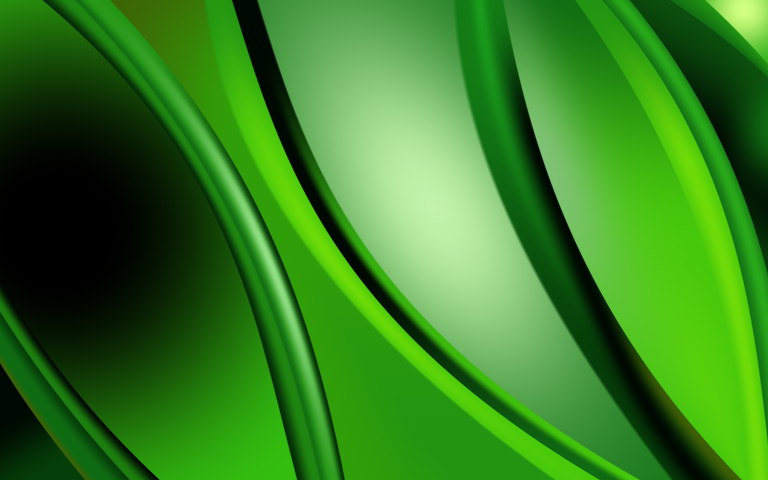
This background is drawn by a WebGL 2 fragment shader. Its source:

```glsl
#version 300 es
precision highp float;
// Sweeping glossy green ribbons between softly lit panels.
// Each border is a cubic x(v) given at four heights; layers are painted
// from left to right, shaded by their position between two borders.
uniform vec2 u_resolution;
out vec4 outColor;

// Border positions (fraction of width) at v = 0, 1/3, 2/3, 1 from the top
const vec4 CORNER_IN   = vec4(-.208, -.130, -.033, .111);
const vec4 CORNER_MID  = vec4(-.182, -.104, .007, .169);
const vec4 CORNER_OUT  = vec4(-.156, -.078, .031, .208);
const vec4 LEFT_IN     = vec4(.055, .240, .332, .387);
const vec4 LEFT_MID    = vec4(.098, .260, .358, .417);
const vec4 LEFT_OUT    = vec4(.143, .302, .396, .449);
const vec4 LIME_IN     = vec4(.267, .331, .479, .723);
const vec4 LIME_OUT    = vec4(.302, .376, .514, .781);
const vec4 PALE_IN     = vec4(.335, .411, .555, .833);
const vec4 PALE_OUT    = vec4(.592, .633, .732, .875);
const vec4 LENS_IN     = vec4(.655, .707, .803, .966);
const vec4 LENS_OUT    = vec4(.749, .872, .945, .974);
const vec4 RIGHT_MID   = vec4(.784, .917, .978, 1.005);
const vec4 RIGHT_OUT   = vec4(.820, .949, 1.013, 1.042);
const vec4 TOP_IN      = vec4(.872, 1.087, 1.172, 1.25);
const vec4 TOP_OUT     = vec4(.918, 1.094, 1.198, 1.276);

// Palette
const vec3 BLACK  = vec3(.0, .035, .005);
const vec3 DEEP   = vec3(.02, .24, .03);
const vec3 FOREST = vec3(.06, .42, .07);
const vec3 LEAF   = vec3(.13, .58, .07);
const vec3 BRIGHT = vec3(.27, .78, .04);
const vec3 LIME   = vec3(.43, .86, .03);
const vec3 OLIVE  = vec3(.24, .38, .02);
const vec3 MIST   = vec3(.50, .76, .46);
const vec3 PALE   = vec3(.76, .95, .67);

// Cubic through four equally spaced values
float border(vec4 k, float v) {
  float t = 3.0 * v, a = t - 1.0, b = t - 2.0, c = t - 3.0;
  return dot(k, vec4(-a * b * c / 6.0, t * b * c / 2.0, -t * a * c / 2.0, t * a * b / 6.0));
}

// Position across a ribbon: 0 at its left border, 1 at its right
float across(vec4 l, vec4 r, vec2 p) {
  float x0 = border(l, p.y);
  return (p.x - x0) / (border(r, p.y) - x0);
}

float bell(float x, float center, float width) {
  float d = (x - center) / width;
  return exp(-d * d);
}

// Paints a layer on everything to the right of a border
vec3 paint(vec3 below, vec3 layer, vec4 edge, vec2 p, float soft) {
  float d = p.x - border(edge, p.y);
  return mix(below, layer, smoothstep(-soft, soft, d));
}

void main() {
  vec2 p = gl_FragCoord.xy / u_resolution;
  p.y = 1.0 - p.y;
  vec2 q = p * vec2(1.6, 1.0);
  float v = p.y, aa = 0.9 / u_resolution.x, s;
  vec3 layer;

  // Lower left corner ribbons
  vec3 col = mix(BLACK, DEEP, smoothstep(.88, 1.05, v + p.x));
  s = across(CORNER_IN, CORNER_MID, p);
  layer = mix(OLIVE, FOREST, smoothstep(.0, .25, s));
  col = paint(col, mix(layer, DEEP, smoothstep(.5, 1.0, s)), CORNER_IN, p, aa);
  s = across(CORNER_MID, CORNER_OUT, p);
  col = paint(col, mix(LEAF * .85, BLACK, smoothstep(.2, 1.0, s)), CORNER_MID, p, aa);

  // Dark left panel around a black pool
  float pool = length(q - vec2(.12, .48));
  col = paint(col, mix(vec3(0), vec3(.2, .74, .06), smoothstep(.1, .68, pool)), CORNER_OUT, p, aa);

  // Left double ribbon with a pale crest
  s = across(LEFT_IN, LEFT_MID, p);
  layer = mix(DEEP * .7, LEAF * .9, smoothstep(.0, .75, s));
  col = paint(col, layer, LEFT_IN, p, aa);
  s = across(LEFT_MID, LEFT_OUT, p);
  layer = mix(FOREST, LEAF, smoothstep(.0, .4, s));
  layer = mix(layer, MIST * 1.15, bell(s, .58, .24) * bell(v, .55, .32));
  layer = mix(layer, DEEP * .7, smoothstep(.65, 1.0, s) * smoothstep(.05, .5, v));
  col = paint(col, layer, LEFT_MID, p, aa * 2.0);

  // Olive to green field
  s = across(LEFT_OUT, LIME_IN, p);
  layer = mix(OLIVE, vec3(.19, .62, .03), smoothstep(-.05, .35, v + .12 * s));
  layer = mix(layer, LEAF, smoothstep(.45, .95, v) * smoothstep(.0, .6, s));
  col = paint(col, layer, LEFT_OUT, p, aa);

  // Lime ribbon, then its black fold and bright rim
  s = across(LIME_IN, LIME_OUT, p);
  layer = mix(LEAF, BRIGHT, smoothstep(.0, .35, v));
  layer = mix(layer, LIME, bell(s, .5, .4) * bell(v, .55, .32));
  col = paint(col, layer, LIME_IN, p, aa * 3.0);
  s = across(LIME_OUT, PALE_IN, p);
  layer = mix(BLACK, FOREST, smoothstep(.55, 1.0, v));
  layer = mix(layer, mix(LEAF, BRIGHT, v), smoothstep(.35, .8, s) * smoothstep(.1, .55, v));
  col = paint(col, layer, LIME_OUT, p, aa);

  // Pale panel: a glow stretched along its slant
  vec2 g = q - vec2(.90, .43);
  vec2 axis = vec2(.53, .85);
  float glow = exp(-pow(dot(g, axis) / .46, 2.0) - pow((g.x * axis.y - g.y * axis.x) / .23, 2.0));
  col = paint(col, mix(vec3(.07, .45, .08), PALE, glow), PALE_IN, p, aa * 1.5);

  // Green band with a shadow that drifts off the right border
  s = across(PALE_OUT, LENS_IN, p);
  layer = mix(FOREST * 1.15, DEEP, smoothstep(.1, .8, v));
  layer += vec3(.03, .13, .03) * bell(s, .5, .15) * (1.0 - v);
  layer = mix(layer, OLIVE, smoothstep(.5, .95, s) * smoothstep(.55, .85, v));
  float core = mix(.95, .4, smoothstep(.45, 1.0, v));
  layer = mix(layer, BLACK, bell(s, core, .25) * smoothstep(.0, .3, v));
  col = paint(col, layer, PALE_OUT, p, aa * 3.0);

  // Lens panel: misty left side, glowing lower right
  s = across(LENS_IN, LENS_OUT, p);
  layer = mix(FOREST, BRIGHT, smoothstep(-.05, .5, v));
  layer = mix(layer, LIME, .4 * bell(v, .8, .25) * bell(s, .6, .4));
  layer = mix(layer, MIST, bell(s, .0, .42) * bell(v, .34, .3));
  col = paint(col, layer, LENS_IN, p, aa);

  // Right double ribbon
  s = across(LENS_OUT, RIGHT_MID, p);
  layer = mix(LEAF, mix(BRIGHT, LIME, bell(s, .5, .4)), smoothstep(.0, .35, v));
  col = paint(col, layer, LENS_OUT, p, aa);
  s = across(RIGHT_MID, RIGHT_OUT, p);
  layer = mix(FOREST, vec3(.16, .66, .1), bell(s, .6, .4));
  col = paint(col, layer, RIGHT_MID, p, aa);

  // Shadowed gap and the bright upper right corner
  layer = mix(FOREST * .8, BLACK, bell(v - p.x, -.62, .16));
  layer = mix(layer, FOREST * 1.1, smoothstep(.93, 1.02, p.x) * bell(v, .27, .1));
  col = paint(col, layer, RIGHT_OUT, p, aa);
  s = across(TOP_IN, TOP_OUT, p);
  col = paint(col, mix(FOREST, LEAF, s), TOP_IN, p, aa);
  float shine = bell(length(q - vec2(1.55, .02)), .0, .08);
  col = paint(col, mix(LEAF * 1.15, vec3(.82, 1.0, .5), shine), TOP_OUT, p, aa);

  outColor = vec4(clamp(col, 0.0, 1.0), 1.0);
}
```
